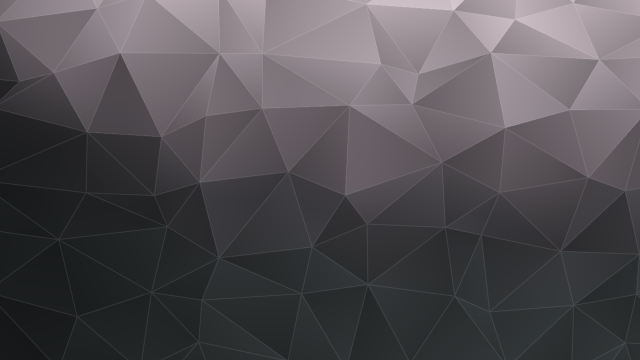
Give the GLSL for this background, as a WebGL 2 fragment shader.

```glsl
#version 300 es
precision highp float;
// Low-poly backdrop: a jittered lattice is split into triangles, and each facet
// takes its colour from a slope running from pale mauve down to dark slate.
// Fine pale lines trace the facet edges.

uniform vec2 u_resolution;
out vec4 outColor;

const vec2 CELL = vec2(0.2, 0.165);   // lattice spacing, canvas height = 1
const float JITTER = 0.74;            // vertex scatter as a share of a cell
const float LINE_WIDTH = 0.0011;

const vec3 SLATE = vec3(0.175, 0.190, 0.195);
const vec3 CHARCOAL = vec3(0.212, 0.208, 0.222);
const vec3 PLUM = vec3(0.400, 0.368, 0.390);
const vec3 MAUVE = vec3(0.530, 0.492, 0.517);
const vec3 PEARL = vec3(0.745, 0.695, 0.718);

struct Facet {
    float inset;   // distance to the nearest edge, positive inside
    vec2 centre;
};

float hash(vec2 p) {
    return fract(sin(dot(p, vec2(127.1, 311.7))) * 43758.5453);
}

float ramp(float from, float to, float x) {
    return clamp((x - from) / (to - from), 0.0, 1.0);
}

// Height of the jagged border between the pale and the dark part
float ridge(float x) {
    float teeth = abs(fract((x - 0.343) / 0.463) - 0.5) * 4.0 - 1.0;
    return 0.56 + 0.39 * exp(-2.5 * x) + 0.03 * teeth * smoothstep(0.0, 0.3, x);
}

vec3 slopeColor(vec2 p) {
    float h = p.y - ridge(p.x);
    vec3 color = mix(SLATE, CHARCOAL, smoothstep(-0.45, -0.18, h));
    color = mix(color, PLUM, ramp(-0.19, 0.02, h));
    color = mix(color, MAUVE, ramp(0.02, 0.16, h));
    color = mix(color, PEARL, ramp(0.16, 0.44, h));
    // The lower left sinks into shadow
    float shadow = (1.0 - smoothstep(-0.3, 0.0, h)) * (1.0 - smoothstep(0.0, 0.9, p.x));
    return color * (1.0 - 0.45 * shadow);
}

vec2 latticePoint(vec2 id) {
    vec2 offset = vec2(hash(id), hash(id + 57.3)) - 0.5;
    return (id + JITTER * offset) * CELL;
}

float cross2(vec2 a, vec2 b) {
    return a.x * b.y - a.y * b.x;
}

float edgeDistance(vec2 p, vec2 a, vec2 b) {
    return cross2(b - a, p - a) / length(b - a);
}

// Keeps whichever triangle holds the point most deeply
Facet deeper(Facet best, vec2 p, vec2 a, vec2 b, vec2 c) {
    float inset = min(edgeDistance(p, a, b), min(edgeDistance(p, b, c), edgeDistance(p, c, a)));
    if (inset > best.inset) return Facet(inset, (a + b + c) / 3.0);
    return best;
}

Facet findFacet(vec2 p) {
    Facet best = Facet(-10.0, p);
    vec2 home = floor(p / CELL);
    for (int j = -1; j <= 1; j++) {
        for (int i = -1; i <= 1; i++) {
            vec2 id = home + vec2(i, j);
            vec2 a = latticePoint(id);
            vec2 b = latticePoint(id + vec2(1.0, 0.0));
            vec2 c = latticePoint(id + vec2(1.0, 1.0));
            vec2 d = latticePoint(id + vec2(0.0, 1.0));
            // Split each quad along its shorter diagonal
            if (distance(a, c) < distance(b, d)) {
                best = deeper(best, p, a, b, c);
                best = deeper(best, p, a, c, d);
            } else {
                best = deeper(best, p, a, b, d);
                best = deeper(best, p, b, c, d);
            }
        }
    }
    return best;
}

vec3 shade(vec2 p, float pixel) {
    Facet facet = findFacet(p);
    vec2 seed = floor(facet.centre * 900.0);
    float angle = 6.2832 * hash(seed + 3.7);
    float tilt = dot(vec2(cos(angle), sin(angle)), p - facet.centre);
    float tint = 1.0 + 0.22 * (hash(seed) - 0.5) + 0.9 * tilt;
    vec3 color = slopeColor(mix(facet.centre, p, 0.4)) * tint;
    float line = 1.0 - smoothstep(LINE_WIDTH - 0.5 * pixel, LINE_WIDTH + 0.5 * pixel, facet.inset);
    return mix(color, color * 0.8 + 0.22, 0.5 * line);
}

void main() {
    float pixel = 1.0 / u_resolution.y;
    vec3 color = vec3(0.0);
    // Four samples per pixel smooth the facet borders
    for (int s = 0; s < 4; s++) {
        vec2 offset = vec2(s % 2, s / 2) * 0.5 - 0.25;
        color += shade((gl_FragCoord.xy + offset) * pixel, pixel);
    }
    outColor = vec4(color * 0.25, 1.0);
}
```
